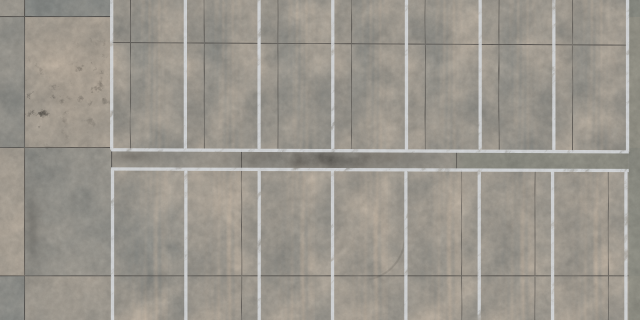
Write a Shadertoy shader that draws this texture.

```glsl
// Aerial view of a worn concrete car park: two rows of seven painted stalls beside a slab apron.

const vec3 COOL_CONCRETE = vec3(0.545, 0.545, 0.525);
const vec3 WARM_CONCRETE = vec3(0.660, 0.622, 0.572);
const vec3 MOSSY_CONCRETE = vec3(0.52, 0.525, 0.485);
const vec3 JOINT_COLOR = vec3(0.27, 0.26, 0.25);
const vec3 PAINT_COLOR = vec3(0.825, 0.835, 0.845);

const float STALLS = 7.0;
const float LOT_LEFT = 0.350;
const float LOT_RIGHT = 1.964;
const float PAINT_HALF = 0.0051;
const float JOINT_HALF = 0.0013;

vec2 hashGradient(vec2 p) {
    vec3 q = fract(p.xyx * vec3(0.1031, 0.1030, 0.0973));
    q += dot(q, q.yzx + 33.33);
    return fract((q.xx + q.yz) * q.zy) * 2.0 - 1.0;
}

float gradientNoise(vec2 p) {
    vec2 i = floor(p), f = fract(p);
    vec2 u = f * f * f * (f * (f * 6.0 - 15.0) + 10.0);
    vec2 e = vec2(1.0, 0.0);
    float a = dot(hashGradient(i), f);
    float b = dot(hashGradient(i + e), f - e);
    float c = dot(hashGradient(i + e.yx), f - e.yx);
    float d = dot(hashGradient(i + 1.0), f - 1.0);
    return mix(mix(a, b, u.x), mix(c, d, u.x), u.y);
}

float fbm(vec2 p) {
    float sum = 0.0, amp = 0.6;
    for (int i = 0; i < 5; i++) {
        sum += amp * gradientNoise(p);
        p = mat2(1.6, 1.2, -1.2, 1.6) * p + 7.3;
        amp *= 0.55;
    }
    return sum;
}

// Box-filtered coverage of the interval [lo, hi]
float band(float v, float lo, float hi, float px) {
    return (clamp(v + 0.5 * px, lo, hi) - clamp(v - 0.5 * px, lo, hi)) / px;
}

float stroke(float d, float halfWidth, float px) {
    return band(d, -halfWidth, halfWidth, px);
}

// Soft elliptical stain
float blot(vec2 p, vec2 center, vec2 radius) {
    vec2 q = (p - center) / radius;
    return exp(-dot(q, q));
}

void mainImage(out vec4 fragColor, in vec2 fragCoord) {
    vec2 p = fragCoord / iResolution.xy * vec2(2.0, 1.0);
    float px = 1.0 / iResolution.y;
    float tilt = p.x - LOT_LEFT;
    float laneTop = 0.532 - 0.0040 * tilt;
    float laneBottom = 0.472 - 0.0030 * tilt;
    bool upper = p.y > 0.5 * (laneTop + laneBottom);

    // Regions
    float lot = band(p.x, LOT_LEFT, LOT_RIGHT, px);
    float apron = 1.0 - smoothstep(-0.5 * px, 0.5 * px, p.x - LOT_LEFT);
    float verge = smoothstep(-0.5 * px, 0.5 * px, p.x - LOT_RIGHT);
    float lane = lot * band(p.y, laneBottom, laneTop, px);
    float stallArea = lot - lane;

    // Stall coordinates
    float pitch = upper ? 0.2303 : 0.2292;
    float t = (p.x - (upper ? 0.349 : 0.3516)) / pitch;
    float stall = floor(t), f = fract(t);
    float jointAt = upper ? 0.255 : 0.76;
    bool plainStall = !upper && (stall < 1.0 || stall == 2.0 || stall == 3.0);

    // Concrete: mottling, grain, and wear shared by the stalls
    float broad = fbm(p * 4.0 + 3.0);
    float mottle = fbm(p * 12.0 + 31.0);
    float grain = fbm(p * 46.0);
    float row = upper ? 0.0 : 11.0;
    float sharedWear = fbm(vec2(f * 1.8 + row, p.y * 7.0));
    float streaks = gradientNoise(vec2(f * 19.0 + row, p.y * 2.5));
    float center = blot(vec2(f, 0.0), vec2(0.55, 0.0), vec2(0.22, 1.0));
    float stallWarmth = 0.5 + 0.7 * sharedWear + 0.6 * streaks * center + 0.12 * center;
    stallWarmth += (f < jointAt ? 0.08 : -0.04) + 0.05 * sin(stall * 2.4);
    stallWarmth -= 0.35 * blot(vec2(f, p.y), vec2(0.38, 0.80), vec2(0.16, 0.10));
    stallWarmth -= 0.45 * blot(p, vec2(0.45, 0.28), vec2(0.13, 0.16));

    // Apron slabs alternate warm and cool
    float slabCol = step(0.077, p.x);
    float slabRow = step(0.138, p.y) + step(0.539, p.y) + step(0.948, p.y);
    float slabWarmth = mix(0.18, 0.78, mod(slabCol + slabRow, 2.0));
    slabWarmth += 0.25 * slabCol * blot(p, vec2(0.24, 0.76), vec2(0.13, 0.18));
    slabWarmth -= 0.4 * step(2.5, slabRow) + 0.25 * (1.0 - step(0.5, slabRow));
    float warmth = mix(slabWarmth, stallWarmth, stallArea);
    warmth = mix(warmth, 0.38, lane) + 0.6 * broad + 0.3 * mottle;
    vec3 color = mix(COOL_CONCRETE, WARM_CONCRETE, clamp(warmth, -0.3, 1.25));
    float mossy = max(verge, lane * smoothstep(1.40, 1.46, p.x));
    color = mix(color, MOSSY_CONCRETE, 0.7 * mossy);
    color *= 1.0 + 0.08 * broad + 0.12 * mottle + 0.11 * grain + 0.10 * sharedWear * stallArea;

    // Stains: lane grime, apron spots, smudge, and a tyre arc
    float grime = blot(p, vec2(1.02, 0.503), vec2(0.28, 0.035)) + 0.6 * blot(p, vec2(0.43, 0.51), vec2(0.08, 0.02));
    color *= 1.0 - lane * grime * (0.24 + 0.6 * mottle);
    float spots = smoothstep(0.10, 0.42, fbm(p * 27.0 + 5.0));
    float spotArea = blot(p, vec2(0.12, 0.66), vec2(0.08, 0.12)) + 0.7 * blot(p, vec2(0.29, 0.75), vec2(0.06, 0.13));
    color *= 1.0 - 0.45 * apron * slabCol * spots * spotArea;
    color *= 1.0 - 0.16 * apron * slabCol * blot(p, vec2(0.10, 0.29), vec2(0.025, 0.11));
    vec2 arc = p - vec2(1.13, 0.26);
    float tyre = stroke(length(arc) - 0.135, 0.003, px) * smoothstep(0.0, 0.06, arc.x) * smoothstep(0.03, -0.03, arc.y);
    color *= 1.0 - 0.09 * tyre;

    // Expansion joints: straight saw cuts, with fainter broken ones inside the stalls
    float wobble = 0.0022 * gradientNoise(vec2(stall * 3.7, p.y * 9.0 + row));
    float broken = 0.72 + 0.7 * gradientNoise(vec2(stall * 5.3 + 0.4, p.y * 16.0));
    float joints = stallArea * stroke((f - jointAt) * pitch + wobble, JOINT_HALF, px) * (plainStall ? 0.0 : broken);
    joints = max(joints, lot * stroke(p.y - 0.867 + 0.005 * tilt, JOINT_HALF, px));
    joints = max(joints, (1.0 - verge) * stroke(p.y - 0.138, JOINT_HALF, px));
    joints = max(joints, apron * max(stroke(p.y - 0.948, JOINT_HALF, px), stroke(p.y - 0.539, JOINT_HALF, px)));
    joints = max(joints, stroke(p.x - 0.077, JOINT_HALF, px));
    joints = max(joints, lane * max(stroke(p.x - 0.755, JOINT_HALF, px), stroke(p.x - 1.427, JOINT_HALF, px)));
    joints = max(joints, stroke(p.x - 0.349, JOINT_HALF, px) * band(p.y, laneBottom, laneTop, px));
    color = mix(color, JOINT_COLOR, clamp(joints * (0.82 + 0.7 * mottle), 0.0, 1.0));

    // Painted lines with scuffs
    float nearest = round(t);
    float divider = stroke((t - nearest) * pitch, PAINT_HALF, px) * step(0.0, nearest) * step(nearest, STALLS);
    divider *= 1.0 - band(p.y, laneBottom, laneTop, px);
    float edge = stroke(p.y - (upper ? laneTop : laneBottom), PAINT_HALF, px) * band(p.x, 0.347, 1.965, px);
    float scuff = smoothstep(0.05, 0.42, fbm(vec2(p.x + p.y, p.y - p.x) * vec2(9.0, 22.0)));
    float paint = max(divider, edge) * clamp(0.93 - 0.6 * scuff + 0.2 * grain, 0.0, 1.0);
    color = mix(color, PAINT_COLOR, paint);

    fragColor = vec4(color, 1.0);
}
```
